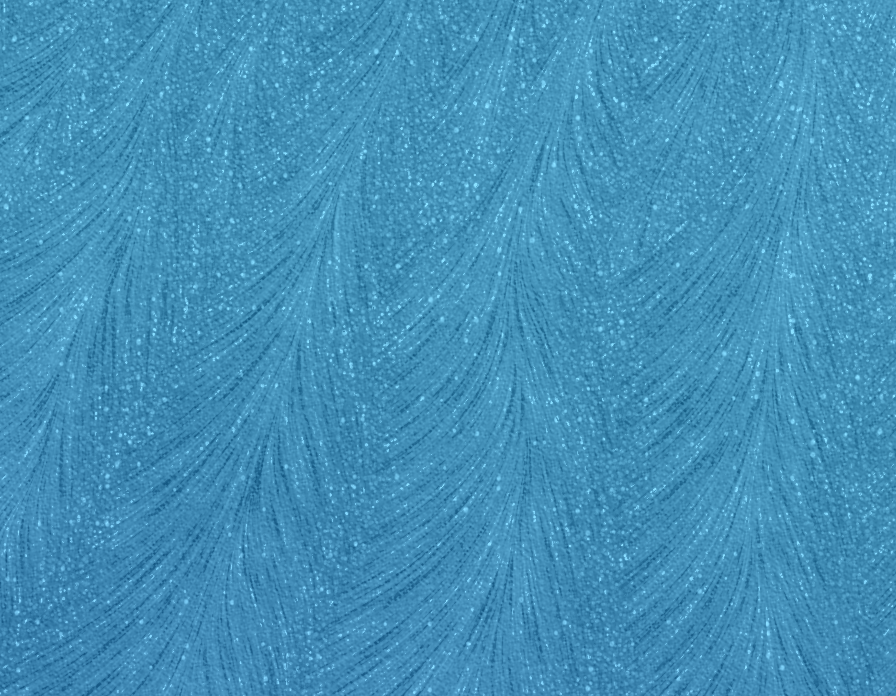
This texture is drawn by a WebGL 1 fragment shader. Its source:

```glsl
precision highp float;
// Feathery window frost: leaning plumes whose thin fibres fan out from curved
// spines. Noise is smeared along the fibre directions to make streaks, then
// crystal granules and bright ice beads are laid over a blue ramp.

uniform vec2 u_resolution;

const vec3 DEEP_BLUE = vec3(0.145, 0.437, 0.59);
const vec3 PALE_ICE = vec3(0.39, 0.715, 0.86);
const vec3 COLD_TINT = vec3(0.01, -0.01, 0.012);
const float BASE_TONE = 0.45;
const float SPINE_SPACING = 0.175;  // in canvas heights
const float LEFT_SPREAD = 0.95;     // fibre angles, in radians
const float RIGHT_SPREAD = 0.55;
const float LEFT_REACH = 0.12;      // offset over which fibres open
const float RIGHT_REACH = 0.07;
const float WARP = 0.15;
const float FIBRE_FREQ = 320.0;
const float FIBRE_STEP = 0.0028;
const float FIBRE_CONTRAST = 1.9;
const float GRAIN_FREQ = 330.0;
const float CRYSTAL_FREQ = 150.0;
const float BEAD_FREQ = 62.0;
const int PLUMES = 11;
const int HALF_STEPS = 13;

float hash(vec2 p) {
  vec3 q = fract(p.xyx * 0.1031);
  q += dot(q, q.yzx + 33.33);
  return fract((q.x + q.y) * q.z);
}

float noise(vec2 p) {
  vec2 i = floor(p);
  vec2 f = fract(p);
  f = f * f * (3.0 - 2.0 * f);
  float low = mix(hash(i), hash(i + vec2(1.0, 0.0)), f.x);
  float high = mix(hash(i + vec2(0.0, 1.0)), hash(i + 1.0), f.x);
  return mix(low, high, f.y);
}

// Nearest plume: x = signed offset from its spine, y = lean, z = seam distance.
vec3 nearestPlume(vec2 p) {
  p.x += WARP * (noise(p * 3.5 + 20.0) - 0.5);
  float best = 9.0;
  float second = 9.0;
  vec2 found = vec2(0.0);
  for (int i = 0; i < PLUMES; i++) {
    float k = float(i);
    float base = (k - 1.6 + 0.5 * (hash(vec2(k, 7.0)) - 0.5)) * SPINE_SPACING;
    float lean = mix(0.5, 0.06, clamp(base / 1.25, 0.0, 1.0));
    float phase = p.y * 5.0 + k * 2.1;
    float offset = p.x - base - lean * (p.y - 0.5) - 0.02 * sin(phase);
    // Every second plume is minor and dies out toward the bottom.
    float fade = mod(k, 2.0) * (0.02 + 0.3 * (1.0 - smoothstep(0.35, 0.85, p.y)));
    float score = fade + (offset < 0.0 ? -0.85 * offset : 1.2 * offset);
    if (score < best) {
      second = best;
      best = score;
      found = vec2(offset, lean + 0.1 * cos(phase));
    } else {
      second = min(second, score);
    }
  }
  return vec3(found, second - best);
}

// Left fibres keep opening outward; right fibres open, then droop.
vec2 fibreDirection(vec3 plume) {
  float angle = plume.y;
  float r = plume.x / RIGHT_REACH;
  if (r < 0.0) angle += LEFT_SPREAD * (1.0 - exp(plume.x / LEFT_REACH));
  else angle -= RIGHT_SPREAD * r * exp(1.0 - r);
  return -vec2(sin(angle), cos(angle));
}

float fibreStreaks(vec2 p, vec2 startDirection) {
  float sum = noise(p * FIBRE_FREQ);
  vec2 down = p + startDirection * FIBRE_STEP;
  vec2 up = p - startDirection * FIBRE_STEP;
  for (int i = 0; i < HALF_STEPS; i++) {
    sum += noise(down * FIBRE_FREQ) + noise(up * FIBRE_FREQ);
    down += fibreDirection(nearestPlume(down)) * FIBRE_STEP;
    up -= fibreDirection(nearestPlume(up)) * FIBRE_STEP;
  }
  return sum / float(2 * HALF_STEPS + 1) - 0.5;
}

// Granules of uneven size, each with its own brightness.
float crystals(vec2 p) {
  vec2 cell = floor(p);
  float peak = 0.0;
  for (int j = -1; j <= 1; j++) {
    for (int i = -1; i <= 1; i++) {
      vec2 c = cell + vec2(float(i), float(j));
      float gap = length(c + vec2(hash(c + 5.3), hash(c + 41.9)) - p);
      float size = mix(0.4, 0.8, hash(c + 19.7));
      peak = max(peak, (1.0 - smoothstep(0.15, size, gap)) * hash(c + 83.1));
    }
  }
  return peak;
}

float iceBeads(vec2 p, float chance) {
  vec2 cell = floor(p * BEAD_FREQ);
  vec2 centre = 0.3 + 0.4 * vec2(hash(cell + 3.1), hash(cell + 71.7));
  float radius = mix(0.16, 0.32, hash(cell + 37.3));
  float gap = length((fract(p * BEAD_FREQ) - centre) * vec2(1.0, 0.85));
  return (1.0 - smoothstep(0.3 * radius, radius, gap)) * step(hash(cell + 113.9), chance);
}

void main() {
  vec2 p = gl_FragCoord.xy / u_resolution.y;
  vec2 turned = vec2(0.8 * p.x - 0.6 * p.y, 0.6 * p.x + 0.8 * p.y) + 3.0;
  vec3 plume = nearestPlume(p);
  float streak = fibreStreaks(p, fibreDirection(plume));
  float patches = noise(p * 8.0 + 5.0);
  float seamWidth = plume.x > 0.0 ? 0.24 : 0.13;
  float seam = 1.0 - smoothstep(0.2 * seamWidth, seamWidth, plume.z + 0.14 * (patches - 0.5));

  // Broad light: pale spines, brighter toward the upper right.
  float tone = BASE_TONE + 0.14 * (p.y - 0.5) + 0.05 * (p.x - 0.65);
  tone += 0.09 * exp(-abs(plume.x) / 0.05) + 0.12 * (noise(p * 3.0) - 0.5);

  // Thin fibres with broken grooves, giving way to granules at the seams.
  float grain = noise(turned * GRAIN_FREQ);
  float relief = grain - noise((turned + vec2(0.0, -0.003)) * GRAIN_FREQ);
  float granules = crystals(turned * CRYSTAL_FREQ);
  tone += streak * FIBRE_CONTRAST * mix(1.0, 0.5, seam);
  float groove = smoothstep(0.04, 0.08, -streak) * (1.0 - smoothstep(0.35, 0.75, grain));
  tone -= 0.25 * groove * (1.0 - 0.5 * seam);
  tone += relief * 0.30 + (granules - 0.3) * mix(0.16, 0.54, seam);

  // Beads strung on bright fibres and scattered loose.
  float strung = smoothstep(0.035, 0.075, streak);
  tone += 0.6 * strung * smoothstep(0.35, 0.7, granules) * smoothstep(0.2, 0.6, grain);
  tone += 0.75 * iceBeads(p, 0.05 + 0.06 * seam + 0.25 * strung);

  vec3 colour = mix(DEEP_BLUE, PALE_ICE, clamp(tone, -0.3, 1.6));
  colour += COLD_TINT * (1.0 - smoothstep(0.1, 0.8, p.y + 0.3 * p.x));
  gl_FragColor = vec4(colour, 1.0);
}
```
